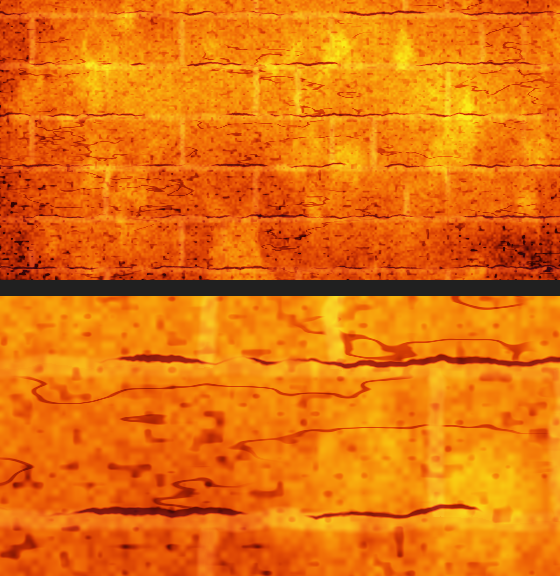
Top, the full canvas; bottom, a detail of the centre.
This texture is drawn by a WebGL 1 fragment shader. Its source:

```glsl
precision highp float;
// Weathered brick wall glowing from deep red to yellow: long courses, each with
// one short header brick, pale mortar, ragged dark cracks and gritty pits.
// All layers add to one heat value, which is then mapped to a fiery colour.
uniform vec2 u_resolution;

const float COURSE_HEIGHT = 0.1818;
const float WALL_OFFSET = 0.036;
const float BRICK_LENGTH = 0.535;
const float HEADER_LENGTH = 0.15;

float hash(vec2 p) {
  return fract(sin(dot(p, vec2(127.1, 311.7))) * 43758.545);
}

float noise(vec2 p) {
  vec2 cell = floor(p);
  vec2 f = fract(p);
  f = f * f * (3.0 - 2.0 * f);
  float low = mix(hash(cell), hash(cell + vec2(1.0, 0.0)), f.x);
  float high = mix(hash(cell + vec2(0.0, 1.0)), hash(cell + 1.0), f.x);
  return mix(low, high, f.y);
}

float fbm(vec2 p) {
  float sum = 0.0;
  float amplitude = 0.5;
  for (int i = 0; i < 4; i++) {
    sum += amplitude * noise(p);
    p = p * 2.03 + vec2(17.3, 9.1);
    amplitude *= 0.5;
  }
  return sum / 0.9375;
}

// Start of the short brick in a course; alternate courses are staggered.
float headerStart(float row) {
  float odd = mod(row, 2.0);
  float slot = mix(1.0 + row * 0.5, 1.0 + mod((row + 1.0) * 0.5, 2.0), odd);
  return mix(0.115, 0.38, odd) + BRICK_LENGTH * slot;
}

// x: distance to the nearest vertical joint, y: brick index in the course.
vec2 brickAlong(float x, float row) {
  float along = x - headerStart(row);
  float width = BRICK_LENGTH;
  float index = floor(along / BRICK_LENGTH);
  float local = mod(along, BRICK_LENGTH);
  if (along > HEADER_LENGTH) {
    local = mod(along - HEADER_LENGTH, BRICK_LENGTH);
    index = 1.0 + floor((along - HEADER_LENGTH) / BRICK_LENGTH);
  } else if (along > 0.0) {
    local = along;
    width = HEADER_LENGTH;
    index = 0.5;
  }
  return vec2(min(local, width - local), index);
}

float band(float d, float halfWidth, float soft) {
  return 1.0 - smoothstep(halfWidth - soft, halfWidth + soft, abs(d));
}

float glow(vec2 p, vec2 center, vec2 radius) {
  vec2 d = (p - center) / radius;
  return exp(-dot(d, d));
}

// Thin jagged contour of a stretched noise field, broken into pieces.
float fissure(vec2 p, vec2 scale, float width) {
  float field = abs(fbm(p * scale) - 0.5);
  float pieces = smoothstep(0.52, 0.68, noise(p * vec2(5.0, 9.0) + 31.0));
  return (1.0 - smoothstep(width * 0.3, width, field)) * pieces;
}

vec3 fireColor(float heat) {
  float g = clamp(heat, 0.02, 0.92);
  return vec3(0.98 - 0.9 * exp(-7.5 * g), g, 0.01 + 0.1 * g * g);
}

void main() {
  vec2 p = gl_FragCoord.xy / u_resolution.y;
  float px = 1.0 / u_resolution.y;

  // Brick layout with slightly crooked edges
  vec2 wobble = vec2(fbm(p * 22.0), fbm(p * 22.0 + 50.0)) - 0.5;
  vec2 q = p + 0.016 * wobble;
  float course = (q.y - WALL_OFFSET) / COURSE_HEIGHT;
  float row = floor(course);
  vec2 brick = brickAlong(q.x, row);
  float fromJoint = (course - floor(course + 0.5)) * COURSE_HEIGHT;

  // Mortar, worn away in places
  float soft = 0.003 + px;
  float bed = band(fromJoint, 0.011, soft) * (0.45 + 0.55 * noise(p * 6.0));
  float upright = band(brick.x, 0.010, soft)
                * smoothstep(0.15, 0.65, noise(p * vec2(9.0, 5.0) + 7.0));
  float mortar = max(bed, upright);

  // Broad warmth, splashes and brick to brick variation
  float heat = 0.25 + 0.27 * glow(p, vec2(1.08, 0.72), vec2(0.98, 0.48));
  heat += 0.20 * glow(p, vec2(0.32, 0.74), vec2(0.22, 0.16));
  heat += 0.14 * glow(p, vec2(1.60, 0.60), vec2(0.20, 0.15));
  heat += 0.12 * glow(p, vec2(0.42, 0.10), vec2(0.25, 0.10));
  heat += 0.42 * (fbm(p * 3.2 + 4.0) - 0.5);
  heat += 0.22 * smoothstep(0.56, 0.78, fbm(p * vec2(9.0, 5.0) + 12.0));
  heat += 0.09 * (hash(vec2(brick.y, row)) - 0.5) * (1.0 - mortar);
  heat += 0.13 * mortar;

  // Gritty surface and pits
  heat += 0.17 * (noise(p * 120.0) - 0.5) + 0.12 * (noise(p * 53.0) - 0.5);
  heat -= 0.20 * smoothstep(0.68, 0.95, noise(p * vec2(70.0, 95.0) + 3.0));

  // Dark gap under each course and fine cracks across the faces
  float ragged = 0.009 + 0.012 * (fbm(vec2(p.x * 28.0, row)) - 0.5);
  float gapWidth = 0.0045 * smoothstep(0.30, 0.70, fbm(p * vec2(7.0, 11.0) + 20.0));
  float gap = band(fromJoint - ragged, gapWidth, 0.5 * px + 0.001)
            * smoothstep(0.0005, 0.002, gapWidth);
  float cracks = fissure(p, vec2(5.0, 17.0), 0.022) * (1.0 - mortar);
  heat *= 1.0 - max(0.82 * gap, 0.60 * cracks);

  vec3 color = fireColor(heat) + vec3(0.0, 0.01, 0.07) * mortar;
  gl_FragColor = vec4(color, 1.0);
}
```
